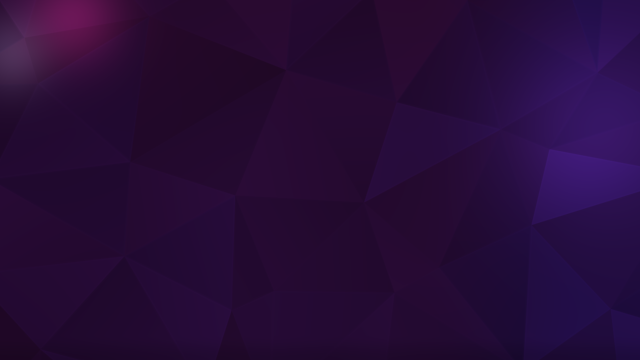
A Shadertoy shader for this background:

```glsl
// Dark violet low-poly facets lit by soft magenta and indigo glows
vec2 hash2(vec2 p) {
    vec3 q = fract(vec3(p.xyx) * vec3(0.1031, 0.1030, 0.0973));
    q += dot(q, q.yzx + 33.33);
    return fract((q.xx + q.yz) * q.zy);
}

// Jittered lattice point shared by neighbouring facets
vec2 vertex(vec2 cell) {
    return cell + 0.72 * (hash2(cell + 41.0) - 0.5);
}

// Signed distance to an edge, positive on its left side
float edgeSide(vec2 p, vec2 a, vec2 b) {
    vec2 e = b - a, q = p - a;
    return (e.x * q.y - e.y * q.x) / length(e);
}

// Adds tone, hue shift and rim light, weighted by coverage in w
void addFacet(vec2 p, vec2 a, vec2 b, vec2 c, vec2 id, float aa, inout vec4 sum) {
    float d = min(edgeSide(p, a, b), min(edgeSide(p, b, c), edgeSide(p, c, a)));
    float cover = smoothstep(-aa, aa, d);
    vec2 h = hash2(id * 3.7 + 19.0);
    vec2 slope = hash2(id * 5.3 + 7.0) - 0.5;
    float tone = 0.88 + 0.25 * h.x + 0.22 * dot(slope, p - (a + b + c) / 3.0);
    float rim = 0.06 * h.y * (1.0 - smoothstep(0.0, 0.022, d));
    sum += cover * vec4(tone, h.y - 0.5, rim, 1.0);
}

// Soft round light
float glow(vec2 p, vec2 centre, float radius) {
    vec2 q = (p - centre) / radius;
    return exp(-dot(q, q));
}

void mainImage(out vec4 fragColor, in vec2 fragCoord) {
    vec2 uv = fragCoord / iResolution.y;
    vec2 p = mat2(0.96, 0.28, -0.28, 0.96) * uv * 3.5 + vec2(5.3, 8.6);
    float aa = 3.0 / iResolution.y;

    // Split each lattice quad along its shorter diagonal
    vec4 sum = vec4(0.0);
    for (int j = -1; j <= 1; j++) {
        for (int i = -1; i <= 1; i++) {
            vec2 cell = floor(p) + vec2(i, j);
            vec2 a = vertex(cell), b = vertex(cell + vec2(1, 0));
            vec2 c = vertex(cell + vec2(1, 1)), d = vertex(cell + vec2(0, 1));
            if (distance(a, c) < distance(b, d)) {
                addFacet(p, a, b, c, cell, aa, sum);
                addFacet(p, a, c, d, cell + 0.5, aa, sum);
            } else {
                addFacet(p, a, b, d, cell, aa, sum);
                addFacet(p, b, c, d, cell + 0.5, aa, sum);
            }
        }
    }
    vec3 facet = sum.xyz / max(sum.w, 0.001);

    // Plum on the left and top, indigo towards the right
    vec3 color = mix(vec3(0.132, 0.034, 0.178), vec3(0.142, 0.040, 0.200),
                     smoothstep(0.1, 0.8, uv.x));
    color = mix(color, vec3(0.148, 0.034, 0.172), 0.7 * smoothstep(0.6, 1.0, uv.y));
    color = mix(color, vec3(0.125, 0.048, 0.258), smoothstep(1.15, 1.65, uv.x));

    // Lights
    color += vec3(0.105, 0.045, 0.170) * glow(uv, vec2(1.66, 0.64), 0.27);
    color += vec3(0.260, 0.050, 0.160) * glow(uv, vec2(0.21, 0.95), 0.13);
    color += vec3(0.140, 0.150, 0.160) * glow(uv, vec2(0.03, 0.85), 0.11);

    // Facet shading and a faint darkening at the lower border
    color *= facet.x + facet.z;
    color += facet.y * vec3(-0.014, 0.002, 0.018);
    color *= 0.84 + 0.16 * smoothstep(0.0, 0.07, uv.y);
    fragColor = vec4(color, 1.0);
}
```
